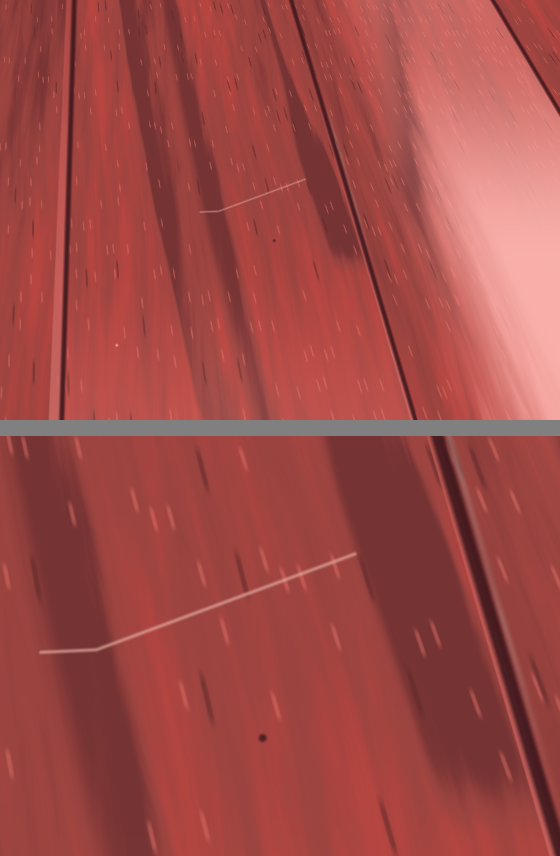
Top: the whole. Bottom: its middle third, enlarged.
This texture is drawn by a WebGL 1 fragment shader. Its source:

```glsl
precision highp float;
// Glossy red hardwood planks in perspective: four across, split by three grooves.
// The floor is unprojected to plank units; warped layered sines make the grain,
// cellular flecks the pores, and gradients the dark streaks and window sheen.
uniform vec2 u_resolution;

#define DARK_WOOD vec3(0.46, 0.20, 0.20)
#define MID_WOOD vec3(0.61, 0.265, 0.25)
#define RED_WOOD vec3(0.72, 0.27, 0.25)
#define BRIGHT_WOOD vec3(0.87, 0.43, 0.40)
#define SHEEN_COLOR vec3(0.98, 0.69, 0.67)
#define GROOVE_COLOR vec3(0.24, 0.09, 0.11)
#define PLANK_WIDTH 0.498
#define PLANK_SPREAD 0.315
#define GROOVE_HALF 0.0055
#define GRAIN_AMOUNT 0.26
#define STREAK_DEPTH 0.52

float hash(vec2 p) {
  return fract(sin(dot(p, vec2(41.3, 289.1))) * 4375.85);
}

// Layered sines, each octave bending the next
float waves(vec2 q) {
  float sum = 0.0, amp = 0.6;
  for (int i = 0; i < 5; i++) {
    q += 0.6 * sin(q.yx * vec2(1.1, 0.9) + float(i) * 1.7);
    sum += amp * sin(q.x) * cos(q.y);
    q = mat2(1.6, 0.9, -0.9, 1.6) * q + 3.1;
    amp *= 0.58;
  }
  return sum;
}

// One slanted dash in a random share of the cells
float flecks(vec2 g, float share) {
  vec2 cell = floor(g);
  vec2 jitter = vec2(hash(cell), hash(cell + 17.0)) - 0.5;
  vec2 d = fract(g) - 0.5 - 0.4 * jitter;
  d.x += 0.3 * d.y;
  float dash = (1.0 - smoothstep(0.04, 0.2, abs(d.x))) * (1.0 - smoothstep(0.1, 0.28, abs(d.y)));
  return dash * step(hash(cell + 5.0), share);
}

float band(float x, float halfWidth, float soft) {
  return 1.0 - smoothstep(halfWidth - soft, halfWidth + soft, abs(x));
}

float segmentDistance(vec2 p, vec2 a, vec2 b) {
  vec2 ab = b - a;
  return length(p - a - ab * clamp(dot(p - a, ab) / dot(ab, ab), 0.0, 1.0));
}

void main() {
  float px = 1.0 / u_resolution.y;
  vec2 p = vec2(gl_FragCoord.x, u_resolution.y - gl_FragCoord.y) * px;
  float y = p.y;

  // Floor coordinates: u counts planks, v runs along them
  float width = PLANK_WIDTH + PLANK_SPREAD * y;
  float u = (p.x - 0.177 + 0.03 * y) / width;
  u -= 0.036 * sin(1.57 * u);
  float v = 2.4 / width;
  float plank = floor(u);
  float isLeft = 1.0 - step(0.0, u);
  float isMain = step(0.0, u) - step(1.0, u);
  float isGlossy = step(1.0, u) - step(2.0, u);
  float shift = plank * 7.3;

  // Grain
  float coarse = waves(vec2(u * 13.0 + shift, v * 1.3 + shift));
  float fine = waves(vec2(u * 62.0 + shift, v * 4.5));
  float wobble = 0.014 * coarse + 0.008 * fine;

  // Dark heartwood streaks
  float e = u - 0.20 - 0.20 * y + wobble;
  float streak = smoothstep(-0.008, 0.01, e) * (1.0 - smoothstep(0.02, 0.16, e));
  streak = max(streak, 0.9 * band(u - 0.43 - 0.14 * y + wobble, 0.035, 0.03));
  float taper = 0.012 + 0.045 * smoothstep(0.1, 0.4, y);
  streak = max(streak, band(u - 0.86 - 0.13 * y + wobble, taper, 0.015)
    * (1.0 - smoothstep(0.58, 0.66, y)));
  float dark = streak * isMain;
  float patches = band(u - 1.5 + 0.62 * y + 3.0 * wobble, 0.05, 0.09) * (1.0 - smoothstep(0.4, 0.62, y));
  patches = max(patches, 0.75 * band(u - 1.06 + 3.0 * wobble, 0.08, 0.1));
  dark += patches * isGlossy;
  dark += isLeft * 0.5 * (1.0 - smoothstep(0.0, 0.6, y));

  // Wood colour from tone
  float tone = 0.47 + GRAIN_AMOUNT * (0.7 * coarse + 0.6 * fine) - STREAK_DEPTH * dark;
  tone += 0.2 * smoothstep(0.45, 1.0, y) * (1.0 - isLeft) + 0.18 * isGlossy;
  vec3 color = mix(DARK_WOOD, MID_WOOD, smoothstep(0.0, 0.45, tone));
  color = mix(color, RED_WOOD, smoothstep(0.4, 0.75, tone));
  color = mix(color, BRIGHT_WOOD, smoothstep(0.75, 1.15, tone));

  // Pores: bright dashes on the glossy plank, dark ones elsewhere
  color = mix(color, BRIGHT_WOOD, 0.5 * flecks(vec2(u * 48.0, v * 11.0), 0.16 + 0.14 * isGlossy));
  color = mix(color, DARK_WOOD * 0.8, 0.55 * flecks(vec2(u * 40.0 + 9.0, v * 6.0), 0.1));

  // Window sheen
  float across = smoothstep(1.08, 1.52, u + 2.0 * wobble);
  float sheen = isGlossy * across * (0.32 + 0.66 * smoothstep(0.08, 0.62, y));
  color = mix(color, SHEEN_COLOR, sheen * (1.0 - 0.4 * patches));
  color = mix(color, SHEEN_COLOR, 0.13 * isMain * smoothstep(0.6, 1.1, y));

  // Grooves with a bevel on the left and worn varnish on the right
  float seam = floor(u + 0.5);
  float d = (u - seam) * width;
  float bevel = width * (seam < 0.5 ? 0.036 : 0.014);
  float onBevel = smoothstep(-bevel - px, -bevel + px, d) * (1.0 - step(0.0, d));
  color = mix(color, mix(RED_WOOD, SHEEN_COLOR, 0.1 + 0.3 * y), 0.75 * onBevel);
  color = mix(color, GROOVE_COLOR, 0.9 * band(d, GROOVE_HALF, 0.002 + px));
  float worn = band(d - 0.009, 0.002, 0.002 + px) * band(y - 0.43, 0.12, 0.1) * step(0.5, seam);
  color = mix(color, vec3(0.68, 0.55, 0.53), worn * (0.5 + 0.4 * fine));

  // Scratch, dent and dust
  vec2 bend = vec2(0.521, 0.503);
  float scratch = min(segmentDistance(p, vec2(0.726, 0.427), bend), segmentDistance(p, vec2(0.477, 0.505), bend));
  color = mix(color, vec3(0.9, 0.68, 0.64), 0.7 * band(scratch, 0.0012, 0.0008 + px));
  color = mix(color, GROOVE_COLOR, 0.8 * band(length(p - vec2(0.653, 0.573)), 0.003, 0.001 + px));
  color = mix(color, SHEEN_COLOR, band(length(p - vec2(0.278, 0.822)), 0.0025, 0.001 + px));
  gl_FragColor = vec4(color, 1.0);
}
```
